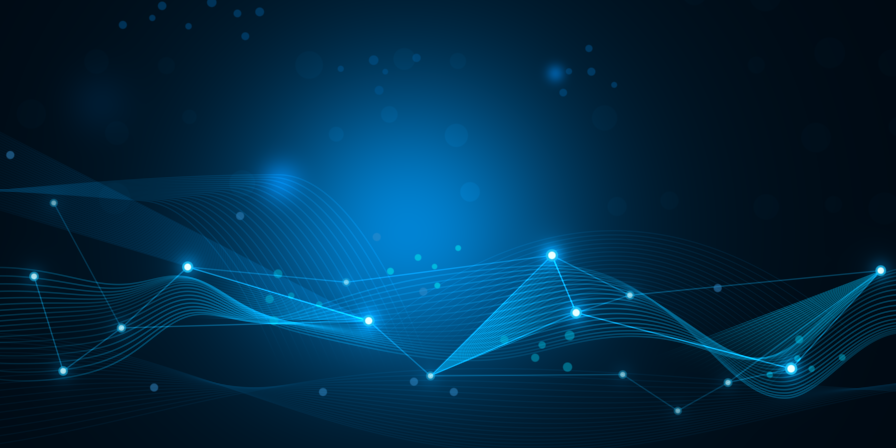
A Shadertoy shader for this background:

```glsl
// Glowing blue network of nodes, links and woven wave ribbons on a dark backdrop.

// Nodes: position and brightness
const vec3 NODES[16] = vec3[16](
    vec3(.12, .547, .35), vec3(.076, .383, .6), vec3(.141, .172, .6), vec3(.271, .268, .55),
    vec3(.419, .404, .9), vec3(.823, .284, 1.), vec3(.773, .37, .4), vec3(.961, .161, .5),
    vec3(1.232, .43, 1.1), vec3(1.286, .302, 1.), vec3(1.406, .341, .5), vec3(1.625, .146, .45),
    vec3(1.766, .177, 1.1), vec3(1.966, .396, .8), vec3(1.39, .164, .4), vec3(1.513, .083, .35));

const vec2 FAINT_NODES[9] = vec2[9](
    vec2(.023, .654), vec2(.536, .518), vec2(.344, .135), vec2(.721, .125), vec2(.945, .349),
    vec2(.841, .471), vec2(.924, .148), vec2(1.013, .125), vec2(1.602, .357));

// Links: pairs of node indices
const ivec2 LINKS[22] = ivec2[22](
    ivec2(0, 3), ivec2(1, 2), ivec2(2, 3), ivec2(3, 4), ivec2(3, 5), ivec2(4, 5),
    ivec2(4, 6), ivec2(6, 8), ivec2(5, 7), ivec2(7, 8), ivec2(7, 9), ivec2(8, 9),
    ivec2(8, 10), ivec2(9, 10), ivec2(10, 13), ivec2(12, 13), ivec2(7, 14), ivec2(14, 15),
    ivec2(15, 11), ivec2(11, 13), ivec2(11, 12), ivec2(9, 12));

const vec2 DOT_CLUSTERS[8] = vec2[8](
    vec2(.97, .405), vec2(.65, .34), vec2(1.21, .23), vec2(1.78, .2),
    vec2(.53, .97), vec2(.34, .96), vec2(.86, .84), vec2(1.32, .84));

float hash(vec2 p) { return fract(sin(dot(p, vec2(127.1, 311.7))) * 43758.5); }

float bell(float x) { return exp(-x * x); }

float stroke(float d, float halfWidth) {
    float px = 1. / iResolution.y;
    return 1. - smoothstep(max(halfWidth - px, 0.), halfWidth + px, d);
}

float segmentDistance(vec2 p, vec2 a, vec2 b) {
    p -= a; b -= a;
    return length(p - b * clamp(dot(p, b) / dot(b, b), 0., 1.));
}

// Height of one thread of the main ribbon, t in -1..1
float ribbon(float x, float t) {
    float rise = smoothstep(1.75, 2., x);
    float centre = .278 + .07 * bell((x - .42) / .12) + .045 * bell((x - 1.33) / .2)
                 - .11 * bell((x - 1.72) / .17) + .05 * rise;
    float spread = (.095 + .04 * smoothstep(.5, 0., x)) * cos(3.05 * (x - 1.07));
    return centre + t * spread * (1. - .3 * rise) + .015 * sin(5. * x + 2.5 * t);
}

// Triangular sheet of threads that meet at the apex
float fan(vec2 p, vec2 apex, vec2 a, vec2 b, float threads) {
    p -= apex; a -= apex; b -= apex;
    float det = a.x * b.y - a.y * b.x;
    float u = (p.x * b.y - p.y * b.x) / det;
    float v = (a.x * p.y - a.y * p.x) / det;
    float s = u + v, r = v / max(s, .001);
    float d = abs(fract(r * threads - .5) - .5) / threads * s * length(a - b);
    float inside = smoothstep(-.01, .01, min(u, v)) * (1. - smoothstep(.4, 1., s));
    return inside * (.5 + .5 * stroke(d, .001));
}

// Large soft discs, one per cell
float bokeh(vec2 p) {
    vec2 cell = floor(p / .16), local = fract(p / .16);
    vec2 centre = .3 + .4 * vec2(hash(cell), hash(cell + 7.3));
    float radius = mix(.016, .036, hash(cell + 3.1));
    return step(.45, hash(cell + 5.7)) * stroke(length(local - centre) * .16, radius);
}

void mainImage(out vec4 fragColor, in vec2 fragCoord) {
    vec2 p = fragCoord / iResolution.y;

    // Backdrop and central glow
    vec2 q = p - vec2(.91, .48);
    q.y *= q.y < 0. ? 1.15 : 1.;
    float glow = .36 * exp(-dot(q, q) / .11) + .12 * exp(-dot(q, q) / .4);
    vec3 col = vec3(0, .035, .07) + vec3(.01, 1, 1.58) * glow;
    col += vec3(0, .03, .045) * bokeh(p) * smoothstep(.4, .55, p.y) * (.3 + 2. * glow);
    col += vec3(0, .2, .36) * (bell(length(p - vec2(.625, .594)) / .045)
         + bell(length(p - vec2(1.24, .836)) / .02) + .2 * bell(length(p - vec2(.22, .77)) / .07));

    // Translucent sheets
    col += vec3(0, .07, .11) * fan(p, NODES[5].xy, vec2(-.3, .86), vec2(-.3, .62), 30.);
    col += vec3(0, .18, .25) * fan(p, NODES[5].xy, NODES[4].xy, vec2(.4, .29), 16.);
    col += vec3(0, .27, .34) * fan(p, NODES[7].xy, vec2(1.27, .47), vec2(1.33, .31), 18.);
    col += vec3(0, .28, .35) * fan(p, NODES[13].xy, vec2(1.45, .2), vec2(1.68, .1), 18.);

    // Woven ribbon, with fainter arches and a lower wave
    float woven = 0., arches = 0.;
    for (int i = 0; i < 18; i++) {
        float t = float(i) / 17., k = 2. * t - 1.;
        float y = ribbon(p.x, k), slope = (ribbon(p.x + .005, k) - y) / .005;
        float d = abs(p.y - y) / sqrt(1. + slope * slope);
        woven += stroke(d, .001) * (.7 + .3 * sin(9. * p.x + 5. * t));

        float fall = max(p.x - .62 + .3 * t, 0.);
        y = .575 + .035 * sin(2.5 * p.x) - .15 * t * p.x - 3.6 * fall * fall;
        d = abs(p.y - y) / sqrt(1. + 52. * fall * fall);
        arches += .8 * stroke(d, .0008) * smoothstep(.15, .5, p.y);

        float arch = p.x - 1.37;
        y = .485 - .16 * t - (.8 + t) * arch * arch;
        arches += .5 * stroke(abs(p.y - y), .0008) * smoothstep(.2, .35, p.y);

        y = .11 + .05 * sin(3. * p.x + 2. * t) + .1 * k * cos(2.2 * p.x);
        arches += .35 * stroke(abs(p.y - y), .0008);
    }
    float ribbonLight = 1. - .6 * bell((p.x - .98) / .22) - .3 * smoothstep(.35, 0., p.x);
    col += vec3(.01, .42, .55) * (1. - exp(-.65 * woven)) * ribbonLight;
    col += vec3(0, .12, .18) * (1. - exp(-.8 * arches));

    // Small dots spiralling out of each cluster centre
    for (int i = 0; i < 8; i++)
        for (int j = 0; j < 5; j++) {
            float angle = 2.4 * float(j) + float(i);
            vec2 c = DOT_CLUSTERS[i] + vec2(.05, .03) * sqrt(float(j)) * vec2(cos(angle), sin(angle));
            vec3 tint = i < 4 ? vec3(0, .75, .88) : vec3(0, .35, .6);
            float radius = .006 + .005 * hash(vec2(i, j));
            col = mix(col, tint, (i == 0 ? .9 : .45) * stroke(length(p - c), radius));
        }

    // Links
    for (int i = 0; i < 22; i++) {
        vec3 a = NODES[LINKS[i].x], b = NODES[LINKS[i].y];
        col += vec3(.03, .36, .48) * min(a.z, b.z) * stroke(segmentDistance(p, a.xy, b.xy), .001);
    }

    // Nodes with halos
    for (int i = 0; i < 9; i++)
        col = mix(col, vec3(.2, .55, .8), .5 * stroke(length(p - FAINT_NODES[i]), .009));
    for (int i = 0; i < 16; i++) {
        float d = length(p - NODES[i].xy), power = NODES[i].z;
        col += vec3(0, .4, .6) * power * power * (.6 * bell(d / .025) + .12 * bell(d / .06));
        col = mix(col, vec3(.1, .75, .95), min(power, 1.) * stroke(d, .007 + .006 * power));
        col = mix(col, vec3(.9, 1, 1), min(power * 1.2, 1.) * stroke(d, .004 + .004 * power));
    }

    fragColor = vec4(clamp(col, 0., 1.), 1.);
}
```
